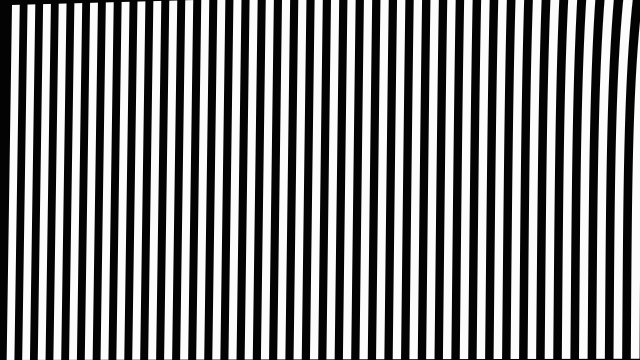
Give the GLSL for this pattern, as a WebGL 2 fragment shader.

```glsl
#version 300 es
precision highp float;
// Tall black and white stripes that lean, widen to the right and curl at the top right.

uniform vec2 u_resolution;
out vec4 fragColor;

// Horizontal lengths are fractions of the canvas width, vertical ones of its height.
const vec3  INK         = vec3(0.01);
const vec3  PAPER       = vec3(0.99);
const float FIRST_EDGE  = 0.0104;    // left edge of the first white stripe, at the bottom
const float PITCH       = 0.02422;   // stripe spacing at the left
const float GROWTH      = 0.000038;  // quadratic widening per stripe
const float WHITE_SHARE = 0.5;       // white part of each period
const float LEAN        = 0.00846;   // sideways shift from bottom to top
const float LEAN_FADE   = 0.6;       // loss of lean toward the right
const float CURL        = 0.0143;    // extra shift in the top right corner
const float TOP_GAP     = 0.0147;    // height of the black wedge at the top left
const float TOP_REACH   = 0.305;     // where that wedge ends
const float BOTTOM_GAP  = 0.0035;    // height of the black sliver at the bottom right

// Share of a pixel covered by a shape, from the signed distance (positive inside).
float coverage(float dist, float pixel) {
    return clamp(0.5 + dist / pixel, 0.0, 1.0);
}

// Sideways displacement of the stripes at a point.
float bend(vec2 p) {
    float lean = LEAN * (1.0 - LEAN_FADE * p.x * p.x) * p.y;
    float curl = CURL * pow(p.x, 8.0) * pow(p.y, 4.0);
    return lean + curl;
}

// Stripe number at x, inverting x = FIRST_EDGE + PITCH * n + GROWTH * n * n.
float stripeIndex(float x) {
    float root = sqrt(PITCH * PITCH + 4.0 * GROWTH * (x - FIRST_EDGE));
    return (root - PITCH) / (2.0 * GROWTH);
}

float stripes(vec2 p, float pixel) {
    float n = stripeIndex(p.x - bend(p));
    float localPitch = PITCH + 2.0 * GROWTH * n;
    float halfWidth = 0.5 * WHITE_SHARE;
    float fromCentre = abs(fract(n - halfWidth + 0.5) - 0.5);
    float white = coverage((halfWidth - fromCentre) * localPitch, pixel);
    return white * step(-0.25, n);   // plain black left of the first stripe
}

// Slanted top and bottom limits of the striped sheet.
float sheet(vec2 p, float pixel) {
    float top = 1.0 - TOP_GAP * (1.0 - p.x / TOP_REACH);
    float bottom = BOTTOM_GAP * p.x;
    return coverage(top - p.y, pixel) * coverage(p.y - bottom, pixel);
}

void main() {
    vec2 p = gl_FragCoord.xy / u_resolution;
    vec2 pixel = 1.0 / u_resolution;
    float white = stripes(p, pixel.x) * sheet(p, pixel.y);
    fragColor = vec4(mix(INK, PAPER, white), 1.0);
}
```
